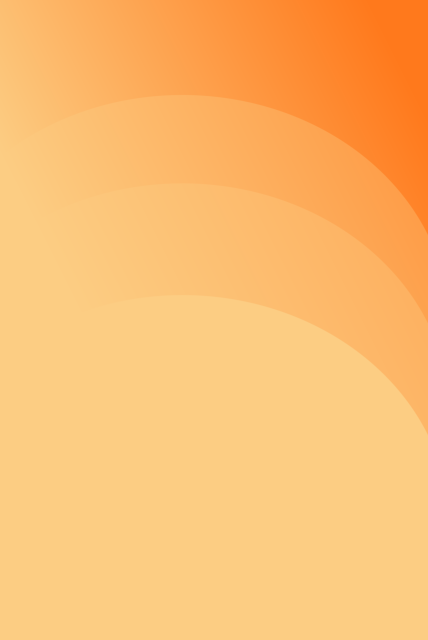
Reproduce this background procedurally as a WebGL 2 fragment shader.

```glsl
#version 300 es
precision highp float;

uniform vec2 u_resolution;
out vec4 fragColor;

const vec3 CREAM = vec3(0.988, 0.802, 0.512);
const vec3 ORANGE = vec3(1.0, 0.475, 0.11);
const vec2 DOME_RADII = vec2(0.4167, 0.362);
const float DOME_X = 0.284;
const int DOME_COUNT = 3;

// Approximate signed distance to a half ellipse with straight sides below.
float domeDistance(vec2 p, vec2 apex, vec2 radii) {
    vec2 q = p - apex + vec2(0.0, radii.y);
    q.y = max(q.y, 0.0);
    float k = length(q / radii);
    float slope = length(q / (radii * radii));
    return k * (k - 1.0) / max(slope, 1e-4);
}

float coverage(float dist, float pixel) {
    return 1.0 - smoothstep(-0.75 * pixel, 0.75 * pixel, dist);
}

// Diagonal blend from cream at the left to orange at the upper right.
vec3 skyGradient(vec2 p, vec3 low, vec3 high) {
    float along = p.x - 0.5 * (1.0 - p.y);
    return mix(low, high, clamp((along + 0.117) / 0.69, 0.0, 1.0));
}

void main() {
    // Canvas height is one unit; width is scaled to a 2:3 frame.
    vec2 p = gl_FragCoord.xy / u_resolution * vec2(2.0 / 3.0, 1.0);
    float pixel = 1.0 / u_resolution.y;

    vec3 color = skyGradient(p, CREAM, ORANGE);

    // Translucent domes from back to front; the last one is solid.
    vec3 apexHeights = vec3(0.8516, 0.7135, 0.539);
    vec3 opacities = vec3(0.35, 0.35, 1.0);
    for (int i = 0; i < DOME_COUNT; i++) {
        float dist = domeDistance(p, vec2(DOME_X, apexHeights[i]), DOME_RADII);
        color = mix(color, CREAM, opacities[i] * coverage(dist, pixel));
    }

    fragColor = vec4(color, 1.0);
}
```
